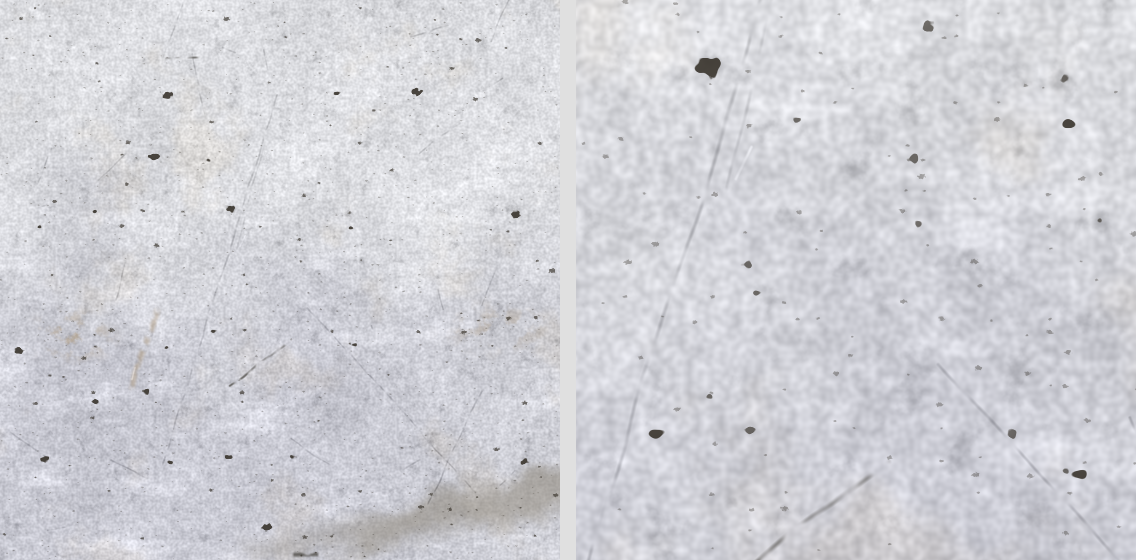
Left, the full canvas; right, a detail of the centre.
Reproduce this texture procedurally as a WebGL 1 fragment shader.

```glsl
precision highp float;
// Weathered pale metal sheet: light above, cool grey below, stained at the foot.
// Layered gradient noise gives the mottling and grain; jittered cells give the
// pits, and line segments broken up by noise give the scratches.
uniform vec2 u_resolution;

vec2 hash2(vec2 p) {
  vec3 q = fract(p.xyx * vec3(0.1031, 0.1030, 0.0973));
  q += dot(q, q.yzx + 33.33);
  return fract((q.xx + q.yz) * q.zy);
}

float gradDot(vec2 cell, vec2 offset, vec2 f) {
  float angle = 6.2832 * hash2(cell + offset).x;
  return dot(vec2(cos(angle), sin(angle)), f - offset);
}

float noise(vec2 p) {
  p += 71.3;
  vec2 cell = floor(p), f = fract(p);
  vec2 w = f * f * f * (f * (f * 6.0 - 15.0) + 10.0);
  float low = mix(gradDot(cell, vec2(0, 0), f), gradDot(cell, vec2(1, 0), f), w.x);
  float high = mix(gradDot(cell, vec2(0, 1), f), gradDot(cell, vec2(1, 1), f), w.x);
  return mix(low, high, w.y);
}

float fbm(vec2 p) {
  float sum = 0.0, amp = 0.6;
  for (int i = 0; i < 5; i++) {
    sum += amp * noise(p);
    p = mat2(1.6, 1.2, -1.2, 1.6) * p + 5.7;
    amp *= 0.55;
  }
  return sum;
}

// Ragged dots, at most one per cell, kept with the given chance.
float pits(vec2 p, float cells, float chance, float radius) {
  vec2 cell = floor(p * cells);
  vec2 rnd = hash2(cell + cells);
  vec2 pick = hash2(cell + cells * 3.0 + 17.0);
  vec2 d = p - (cell + 0.25 + 0.5 * rnd) / cells;
  float size = radius * mix(0.35, 1.0, pick.y * pick.y);
  float dist = length(d * vec2(0.8, 1.15)) + size * 0.9 * noise(p * 1.1 / radius);
  float soft = 0.8 / u_resolution.y;
  return step(pick.x, chance) * (1.0 - smoothstep(size - soft, size + soft, dist));
}

// Thin line from a to b, bent and interrupted by noise.
float scratch(vec2 p, vec2 a, vec2 b, float width) {
  p += 0.004 * vec2(noise(p * 17.0), noise(p * 17.0 + 40.0));
  vec2 pa = p - a, ba = b - a;
  float t = clamp(dot(pa, ba) / dot(ba, ba), 0.0, 1.0);
  float line = 1.0 - smoothstep(0.0, width + 1.0 / u_resolution.y, length(pa - ba * t));
  return line * smoothstep(-0.35, 0.25, noise(p * 55.0));
}

void main() {
  vec2 uv = gl_FragCoord.xy / u_resolution;
  float cloud = fbm(uv * 3.0 + 2.0);
  float mottle = fbm(uv * 8.0 + 13.0);

  // Broad shading from bright top to cool lower half
  float shade = 1.0 - smoothstep(0.28, 0.72, uv.y + 0.3 * cloud);
  shade *= 1.0 - 0.4 * smoothstep(0.5, 1.0, uv.x);
  float tone = 0.862 - 0.075 * shade + 0.08 * mottle + 0.05 * cloud;

  // Grain, grime flecks and pale horizontal scuffs
  tone += 0.09 * noise(uv * 210.0) + 0.07 * noise(uv * 105.0) + 0.05 * noise(uv * 48.0);
  tone += 0.03 * noise(uv * vec2(150.0, 20.0)) + 0.03 * noise(uv * vec2(18.0, 130.0));
  tone -= 0.09 * smoothstep(0.15, 0.5, fbm(uv * 34.0 + 8.0));
  float scuff = smoothstep(0.08, 0.4, fbm(uv * vec2(5.0, 15.0) + 31.0));
  tone += scuff * mix(0.02, 0.08, shade);
  vec3 color = vec3(tone) + mix(vec3(-0.002, 0.002, 0.018), vec3(-0.006, -0.003, 0.034), shade);
  color -= vec3(0.0, 0.012, 0.035) * smoothstep(0.08, 0.4, fbm(uv * 6.0 + 50.0));

  // Brown smear along the foot and small rusty patches
  float smearY = 0.02 + 0.1 * smoothstep(0.45, 1.05, uv.x);
  float smear = 1.0 - smoothstep(0.005, 0.055, abs(uv.y - smearY + 0.06 * mottle));
  smear *= smoothstep(0.35, 0.75, uv.x + 0.3 * mottle);
  color = mix(color, vec3(0.63, 0.61, 0.58) + 0.25 * (tone - 0.8), 0.75 * smear);
  float patchA = 1.0 - smoothstep(0.0, 0.08, length((uv - vec2(0.13, 0.4)) * vec2(0.8, 1.2)));
  float patchB = 1.0 - smoothstep(0.0, 0.14, length((uv - vec2(0.89, 0.415)) * vec2(1.0, 2.2)));
  float rust = (patchA + 0.6 * patchB) * smoothstep(-0.05, 0.3, fbm(uv * 28.0));
  rust += 0.8 * scratch(uv, vec2(0.28, 0.445), vec2(0.235, 0.31), 0.008);
  color = mix(color, vec3(0.68, 0.61, 0.52), 0.7 * clamp(rust, 0.0, 1.0));

  // Short random scratches, mostly steep, some of them bright
  for (int i = 0; i < 26; i++) {
    vec2 start = hash2(vec2(float(i), 4.0)), rnd = hash2(vec2(float(i), 91.0));
    float angle = 1.25 + 8.8 * (rnd.x - 0.5) * abs(rnd.x - 0.5);
    vec2 end = start + (0.02 + 0.1 * rnd.y * rnd.y) * vec2(cos(angle), sin(angle));
    float change = rnd.y < 0.2 ? 0.1 : -0.13;
    color += change * scratch(uv, start, end, 0.0009);
  }

  // Long faint creases, then a few dark gouges
  float crease = scratch(uv, vec2(0.495, 0.83), vec2(0.29, 0.17), 0.0012);
  crease += 0.7 * scratch(uv, vec2(0.47, 0.74), vec2(0.42, 0.55), 0.001);
  crease += scratch(uv, vec2(0.55, 0.45), vec2(0.85, 0.12), 0.001);
  crease += scratch(uv, vec2(0.86, 0.3), vec2(0.76, 0.09), 0.001);
  color -= 0.14 * crease;
  float gouge = scratch(uv, vec2(0.41, 0.31), vec2(0.52, 0.392), 0.0018);
  gouge += scratch(uv, vec2(0.295, 0.897), vec2(0.36, 0.896), 0.0016);
  gouge += scratch(uv, vec2(0.525, 0.009), vec2(0.565, 0.01), 0.005);
  color = mix(color, vec3(0.3, 0.29, 0.27), 0.75 * min(gouge, 1.0));

  // Pits in three sizes, denser where the surface is stained
  float stain = clamp(patchB + 0.5 * patchA + 0.3 * smear, 0.0, 1.0);
  float pit = pits(uv, 9.0, 0.3, 0.008);
  pit = max(pit, 0.75 * pits(uv, 38.0, 0.07 + 0.5 * stain, 0.004));
  pit = max(pit, 0.4 * pits(uv + 0.37, 95.0, 0.12 + 0.2 * stain, 0.0016));
  color = mix(color, vec3(0.22, 0.2, 0.17), 0.9 * pit);

  gl_FragColor = vec4(clamp(color, 0.0, 1.0), 1.0);
}
```
